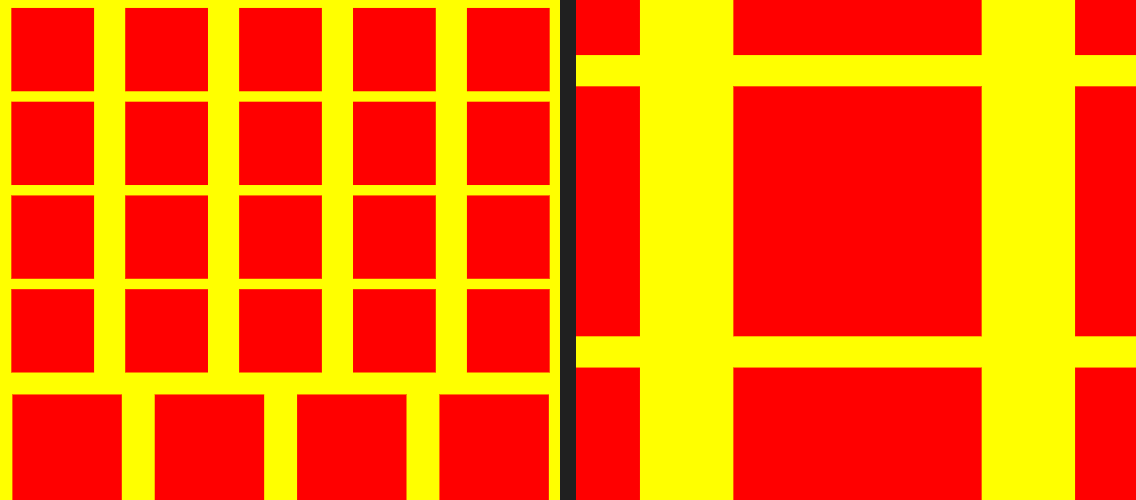
Left: the whole. Right: its middle third, enlarged.
A Shadertoy shader for this pattern:

```glsl
// Red squares on yellow: a 5 by 4 grid above one row of 4 larger squares,
// which the lower border cuts off. Each grid folds space to its nearest cell
// and takes a box distance. Lengths are in canvas widths, measured from the top left.

const vec3 GROUND_COLOR = vec3(1.0, 1.0, 0.0);
const vec3 SQUARE_COLOR = vec3(1.0, 0.0, 0.0);

// Upper grid of small squares
const vec2 SMALL_COUNT = vec2(5.0, 4.0);
const vec2 SMALL_FIRST = vec2(0.0941, 0.0886);   // centre of the top left square
const vec2 SMALL_PITCH = vec2(0.2034, 0.1674);
const vec2 SMALL_SIZE  = vec2(0.1478, 0.1488);

// Lower row of large squares
const vec2 LARGE_COUNT = vec2(4.0, 1.0);
const vec2 LARGE_FIRST = vec2(0.1198, 0.8021);
const vec2 LARGE_PITCH = vec2(0.2542, 0.2542);
const vec2 LARGE_SIZE  = vec2(0.1954);

// Signed distance to a box centred on the origin
float boxDistance(vec2 p, vec2 halfSize) {
    vec2 d = abs(p) - halfSize;
    return length(max(d, 0.0)) + min(max(d.x, d.y), 0.0);
}

// Signed distance to the nearest box of a finite grid
float gridDistance(vec2 p, vec2 first, vec2 pitch, vec2 count, vec2 size) {
    vec2 local = p - first;
    vec2 cell = clamp(floor(local / pitch + 0.5), vec2(0.0), count - 1.0);
    return boxDistance(local - cell * pitch, 0.5 * size);
}

void mainImage(out vec4 fragColor, in vec2 fragCoord) {
    float pixel = 1.0 / iResolution.x;
    vec2 p = vec2(fragCoord.x, iResolution.y - fragCoord.y) * pixel;

    float small = gridDistance(p, SMALL_FIRST, SMALL_PITCH, SMALL_COUNT, SMALL_SIZE);
    float large = gridDistance(p, LARGE_FIRST, LARGE_PITCH, LARGE_COUNT, LARGE_SIZE);

    // Edge coverage over one pixel
    float coverage = clamp(0.5 - min(small, large) / pixel, 0.0, 1.0);
    fragColor = vec4(mix(GROUND_COLOR, SQUARE_COLOR, coverage), 1.0);
}
```
